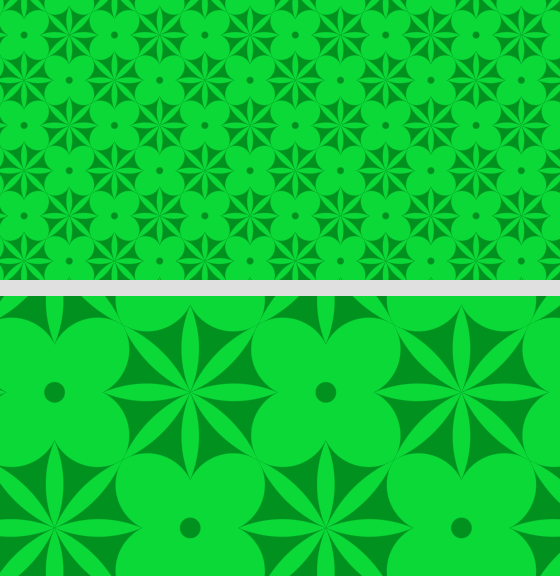
Top, the full canvas; bottom, a detail of the centre.
Write a Shadertoy shader that draws this pattern.

```glsl
// Staggered eight-petal rosettes with small dots between them, in two greens.

// Lengths are in half periods of the lattice.
const vec3  LIGHT = vec3(0.04, 0.85, 0.22);
const vec3  DARK = vec3(0.00, 0.57, 0.12);
const float HALF_PERIODS = 6.194;            // per canvas height
const vec2  ORIGIN = vec2(1.532, 5.419);     // centre of one rosette
const vec2  AXIS_TIP = vec2(0.0, 0.645);
const vec2  DIAGONAL_TIP = vec2(0.5, 0.5);
const float SCALLOP_RADIUS = 0.355;
const float PETAL_HALF_WIDTH = 0.065;
const float DOT_RADIUS = 0.076;
const float EDGE_PIXELS = 0.8;

// Nearest rosette centre on the diagonal lattice, folded into one octant.
vec2 foldRosette(vec2 p) {
    vec2 cell = round(0.5 * vec2(p.x + p.y, p.x - p.y));
    p = abs(p - vec2(cell.x + cell.y, cell.x - cell.y));
    return vec2(min(p.x, p.y), max(p.x, p.y));
}

// Eight-pointed star whose sides are circular bites between the tips.
float scallopedStar(vec2 p) {
    vec2 chord = DIAGONAL_TIP - AXIS_TIP;
    vec2 normal = normalize(vec2(-chord.y, chord.x));
    float halfChord = 0.5 * length(chord);
    float rise = sqrt(SCALLOP_RADIUS * SCALLOP_RADIUS - halfChord * halfChord);
    vec2 center = 0.5 * (AXIS_TIP + DIAGONAL_TIP) + normal * rise;
    return max(dot(p - AXIS_TIP, normal), SCALLOP_RADIUS - length(p - center));
}

// Pointed petal from the centre to the given tip.
float petal(vec2 p, vec2 tip) {
    float len = length(tip);
    vec2 dir = tip / len;
    float t = dot(p, dir) / len;
    float across = abs(p.x * dir.y - p.y * dir.x);
    return across - 4.0 * PETAL_HALF_WIDTH * t * (1.0 - t);
}

void mainImage(out vec4 fragColor, in vec2 fragCoord) {
    float pixel = HALF_PERIODS / iResolution.y;
    vec2 p = foldRosette(fragCoord * pixel - ORIGIN);

    // Cut the petals out of the star, then add the dots.
    float petals = min(petal(p, AXIS_TIP), petal(p, DIAGONAL_TIP));
    float rosette = max(scallopedStar(p), -petals);
    float spot = length(p - vec2(0.0, 1.0)) - DOT_RADIUS;
    float shape = min(rosette, spot);

    float edge = EDGE_PIXELS * pixel;
    fragColor = vec4(mix(DARK, LIGHT, smoothstep(-edge, edge, shape)), 1.0);
}
```
